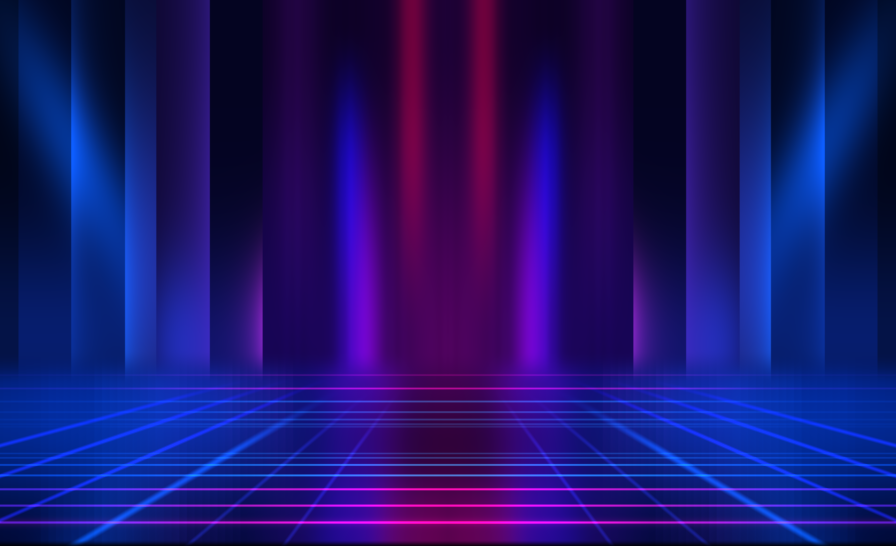
Give the GLSL for this background, as a WebGL 1 fragment shader.

```glsl
precision highp float;
uniform vec2 u_resolution;

const float HORIZON = 0.313;

float bell(float x, float width) {
  return exp(-x * x / (width * width));
}

float line(float x, float width) {
  return 1.0 - smoothstep(0.0, width + 1.0 / u_resolution.y, abs(x));
}

float edge(float d, float at) {
  float soft = 0.6 / u_resolution.y + 0.0006;
  return smoothstep(at - soft, at + soft, d);
}

// Curtain of light: d is the distance from the middle, y the height
vec3 wall(float d, float y) {
  float low = smoothstep(0.95, 0.35, y);

  // Violet centre with red, violet and blue upright shafts
  vec3 c = mix(vec3(0.04, 0.005, 0.14), vec3(0.09, 0.02, 0.34), low);
  c += mix(vec3(0.07, 0.0, 0.07), vec3(0.22, -0.01, 0.03), low) * bell(d, 0.14);
  c += vec3(0.09, 0.01, 0.12) * bell(d - 0.28, 0.045) * smoothstep(0.3, 0.7, y);
  c += vec3(0.35, 0.0, 0.05) * bell(d - 0.066, 0.027) * smoothstep(0.36, 0.78, y);
  c += vec3(0.29, 0.0, 0.40) * bell(d - 0.154, 0.033) * smoothstep(0.88, 0.40, y);
  float blueLight = smoothstep(0.96, 0.70, y) * mix(0.4, 1.0, smoothstep(0.38, 0.68, y));
  c += vec3(0.0, 0.02, 0.47) * bell(d - 0.182, 0.029) * blueLight;
  c *= 0.98 + 0.02 * sin(d * 190.0 + 2.0 * sin(d * 67.0));

  // Panels from the inside out, each covering the one before
  vec3 panel = vec3(0.015, 0.015, 0.13) + vec3(0.04, 0.06, 0.28) * bell(y - 0.34, 0.20);
  panel += vec3(0.45, 0.07, 0.36) * exp((0.341 - d) / 0.028) * bell(y - 0.40, 0.14);
  c = mix(c, panel, edge(d, 0.341));

  panel = vec3(0.035, 0.02, 0.15) + vec3(0.03, 0.12, 0.40) * bell(y - 0.37, 0.16) * bell(d - 0.50, 0.07);
  panel += vec3(0.18, 0.09, 0.42) * exp((0.438 - d) / 0.06) * mix(1.0, 0.75, smoothstep(0.6, 1.0, y));
  c = mix(c, panel, edge(d, 0.438));

  float rise = bell(y - 0.48, 0.34);
  panel = vec3(0.03, 0.04, 0.18) + vec3(0.10, 0.13, 0.42) * rise;
  panel += vec3(-0.03, 0.18, 0.35) * exp((d - 0.594) / 0.03) * rise;
  c = mix(c, panel, edge(d, 0.5365));

  // Slanted beam across the outer panels
  float beam = bell(d - 0.69 - 0.5 * (y - 0.732), 0.072) * bell(y - 0.72, 0.27);
  vec3 haze = vec3(0.02, 0.09, 0.30) * bell(y - 0.38, 0.20);
  panel = vec3(0.005, 0.025, 0.12) + haze + vec3(0.01, 0.18, 0.47) * beam;
  panel += vec3(0.04, 0.18, 0.46) * exp((d - 0.693) / 0.03) * (0.35 + 0.65 * bell(y - 0.70, 0.22));
  c = mix(c, panel, edge(d, 0.594));

  panel = vec3(0.005, 0.025, 0.13) + haze + vec3(0.01, 0.18, 0.45) * beam;
  c = mix(c, panel, edge(d, 0.693));
  return mix(c, panel * 0.65, edge(d, 0.79));
}

// Glossy floor: blurred reflection under a blue haze
vec3 ground(float d, float y) {
  vec3 c = vec3(0.0);
  for (int i = -4; i <= 4; i++) {
    c += wall(abs(d + float(i) * 0.014), 2.0 * HORIZON - y + 0.03) / 9.0;
  }
  float side = smoothstep(0.10, 0.48, d);
  c *= mix(0.9, 0.65, bell(y - 0.19, 0.08)) * mix(1.0, 0.55, side);
  c += vec3(0.0, 0.11, 0.32) * side * bell(y - 0.22, 0.13);
  c += vec3(0.0, 0.015, 0.13) * smoothstep(0.0, 0.2, d);
  return c + vec3(0.12, 0.0, 0.05) * bell(d - 0.05, 0.10) * smoothstep(0.16, 0.03, y);
}

// Perspective grid lying on the floor
vec3 grid(float d, float y) {
  vec3 c = vec3(0.0);
  vec3 pink = mix(vec3(0.75, 0.04, 0.45), vec3(0.26, 0.06, 0.48), smoothstep(0.2, 0.8, d));
  vec3 cyan = mix(vec3(0.08, 0.48, 0.58), vec3(0.02, 0.16, 0.38), smoothstep(0.1, 0.7, d));

  // Two sets of cross lines, crowding towards the middle of the floor
  for (int i = 0; i < 7; i++) {
    float k = float(i);
    float nearY = 0.178 - 0.135 * exp(-0.22 * k - 0.04 * k * k);
    float farY = 0.2146 + 0.0987 * exp(-0.24 * k - 0.05 * k * k);
    vec3 nearColor = mix(pink, cyan, step(2.5, k)) * mix(1.0, 0.35, smoothstep(3.5, 5.5, k));
    vec3 farColor = mix(pink, cyan, step(1.5, k)) * (k < 0.5 ? 0.4 : 0.7 - 0.08 * k);
    c += nearColor * line(y - nearY, 0.0022 - 0.0002 * k);
    c += farColor * line(y - farY, 0.0014) * (1.0 - 0.65 * smoothstep(0.3, 0.7, d));
  }
  c += vec3(0.12, 0.0, 0.07) * bell(y - 0.043, 0.008);

  // Rays fanning out from above the horizon
  for (int i = 0; i < 6; i++) {
    float k = float(i);
    float slope = 0.75 + 0.4 * k + 0.04 * k * k;
    float away = (d - slope * (0.4035 - y)) / sqrt(1.0 + slope * slope);
    float strong = 1.0 - step(0.5, abs(k - 2.0));
    vec3 rayColor = mix(vec3(0.04, 0.06, 0.24), vec3(0.02, 0.20, 0.45), strong);
    c += rayColor * line(away, 0.004 + 0.004 * strong) * smoothstep(0.29, 0.15, y);
    c += vec3(0.02, 0.0, 0.24) * line(away, 0.004) * step(2.5, k) * smoothstep(0.31, 0.25, y);
  }
  return c;
}

void main() {
  vec2 uv = gl_FragCoord.xy / u_resolution;
  float d = abs(uv.x - 0.5) * 1.648;
  float y = uv.y;

  vec3 floorColor = ground(d, y) + grid(d, y) * smoothstep(0.322, 0.308, y);
  vec3 color = mix(floorColor, wall(d, y), smoothstep(0.295, 0.36, y));
  color *= smoothstep(-0.004, 0.012, y);
  gl_FragColor = vec4(clamp(color, 0.0, 1.0), 1.0);
}
```
